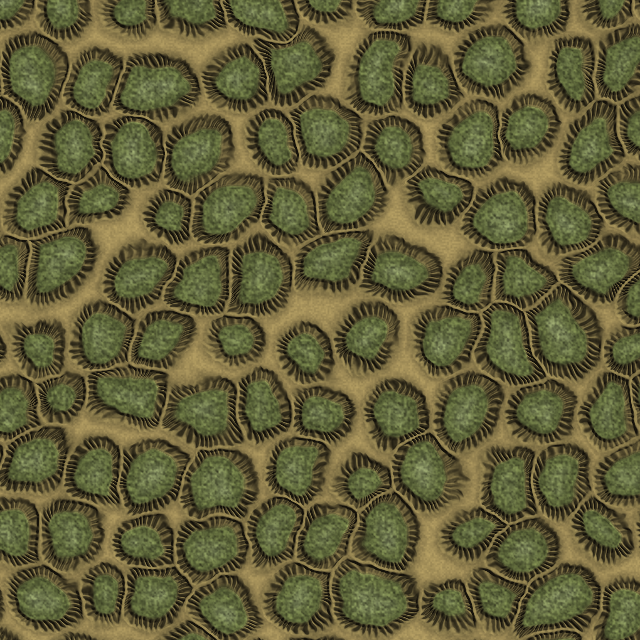
This texture is drawn by a WebGL 1 fragment shader. Its source:

```glsl
precision highp float;
// Mossy green pads scattered on tan ground, each ringed by a raised collar of radial ridges.
// Staggered jittered ellipses give a distance field; the collar and ridges form a
// height map that is embossed by a light from the lower left.
uniform vec2 u_resolution;

const float CELLS = 9.6;            // pads across the canvas
const float JITTER = 0.46;          // scatter of pad centres
const float COLLAR = 0.20;          // width of the ridged collar
const float GAP = 0.13;             // half distance kept between pads
const float RIDGE_DENSITY = 11.5;   // ridges per unit of rim length
const float RIDGE_HEIGHT = 0.42;
const float MOSS_HEIGHT = 0.30;
const float EMBOSS = 0.062;
const float STEP = 0.014;           // sampling distance for slopes
const vec2 TO_LIGHT = vec2(-0.75, -0.66);
const vec3 SAND = vec3(0.66, 0.58, 0.36);
const vec3 RIDGE = vec3(0.55, 0.49, 0.30);
const vec3 MOSS = vec3(0.37, 0.41, 0.23);
const vec3 MOSS_PALE = vec3(0.49, 0.53, 0.36);
const vec3 SHADOW = vec3(0.06, 0.05, 0.03);

float hash(vec2 p) {
  return fract(sin(dot(p, vec2(127.1, 311.7))) * 43758.5453);
}

float noise(vec2 p) {
  vec2 i = floor(p), f = fract(p);
  f = f * f * (3.0 - 2.0 * f);
  return mix(mix(hash(i), hash(i + vec2(1, 0)), f.x),
             mix(hash(i + vec2(0, 1)), hash(i + vec2(1, 1)), f.x), f.y);
}

// Approximate signed distance to an ellipse
float ellipse(vec2 p, vec2 r) {
  float k = length(p / r);
  return k * (k - 1.0) / (length(p / (r * r)) + 0.0001);
}

// Returns height, distance from the pad's rim, groove depth
vec3 relief(vec2 q) {
  vec2 w = q + 0.20 * (vec2(noise(q * 2.1), noise(q * 2.1 + 17.0)) - 0.5)
             + 0.05 * (vec2(noise(q * 7.0), noise(q * 7.0 + 31.0)) - 0.5);
  float nearest = 9.0, second = 9.0, phase = 0.0;
  for (int j = -1; j <= 1; j++) {
    float row = floor(w.y) + float(j);
    float shift = 0.5 * mod(row, 2.0);
    for (int i = -1; i <= 1; i++) {
      vec2 id = vec2(floor(w.x - shift) + float(i), row);
      vec2 jitter = JITTER * (vec2(hash(id), hash(id + 41.3)) - 0.5);
      vec2 p = w - id - vec2(shift + 0.5, 0.5) - jitter;
      float turn = 6.2832 * hash(id + 7.7);
      float c = cos(turn), s = sin(turn);
      p = vec2(c * p.x + s * p.y, c * p.y - s * p.x);
      float size = mix(0.20, 0.36, sqrt(hash(id + 3.1)));
      vec2 r = size * vec2(mix(1.05, 1.65, hash(id + 9.4)), 1.0);
      float d = ellipse(p, r);
      if (d < nearest) {
        second = nearest;
        nearest = d;
        float count = floor(RIDGE_DENSITY * 3.1416 * (r.x + r.y + 0.16));
        phase = count * atan(p.y / (r.y + 0.08), p.x / (r.x + 0.08));
      } else {
        second = min(second, d);
      }
    }
  }
  float border = second - nearest;
  float d = max(nearest, GAP - 0.5 * border);

  // Collar with wavy radial ridges, scalloped on its outer edge
  float ridge = 0.5 + 0.5 * sin(phase + 5.0 * noise(q * 5.0));
  float outer = d + 0.025 * ridge + 0.05 * (noise(q * 8.0) - 0.5);
  float collar = smoothstep(-0.03, 0.05, d)
               * (1.0 - smoothstep(COLLAR - 0.07, COLLAR + 0.03, outer))
               * smoothstep(0.0, 0.09, border);
  float strength = 0.55 + 0.7 * noise(q * 3.0 + 5.0);
  float groove = collar * (1.0 - ridge) * strength;

  // Rough moss inside, faint ripples on the sand
  float moss = 1.0 - smoothstep(-0.05, 0.03, d);
  float h = 0.85 * collar - RIDGE_HEIGHT * groove
          + MOSS_HEIGHT * moss * (0.6 * noise(q * 17.0) + 0.4 * noise(q * 31.0))
          + 0.05 * (1.0 - moss) * noise(q * 12.0);
  return vec3(h, d, groove);
}

void main() {
  vec2 uv = gl_FragCoord.xy / min(u_resolution.x, u_resolution.y);
  vec2 q = uv * CELLS + 20.0;
  vec3 here = relief(q);
  vec2 slope = vec2(relief(q + vec2(STEP, 0.0)).x,
                    relief(q + vec2(0.0, STEP)).x) - here.x;
  float lit = -dot(slope / STEP, TO_LIGHT);
  float d = here.y;

  // Materials from the pad's middle outwards
  float pale = smoothstep(0.05, 0.30, -d) * (0.3 + 0.7 * noise(q * 9.0));
  vec3 moss = mix(MOSS, MOSS_PALE, pale) * (0.75 + 0.5 * noise(q * 24.0));
  vec3 color = mix(moss, RIDGE, smoothstep(-0.03, 0.04, d));
  color = mix(color, SAND, smoothstep(COLLAR - 0.05, COLLAR + 0.08, d));

  // Grooves, dark inner rim and soft contact shade
  float rim = 1.0 - smoothstep(0.0, 0.06, abs(d - 0.005));
  color *= 1.0 - 0.62 * smoothstep(0.2, 0.95, here.z);
  color *= 1.0 - 0.40 * rim * noise(q * 6.0 + 11.0);
  color *= 1.0 - 0.16 * (1.0 - smoothstep(COLLAR, COLLAR + 0.16, d)) * step(0.0, d);

  // Emboss, then fine grain
  float light = EMBOSS * lit;
  color = mix(color, SHADOW, clamp(-light, 0.0, 0.95));
  color *= 1.0 + 0.38 * clamp(light, 0.0, 0.8);
  color *= 0.92 + 0.16 * noise(uv * 380.0);
  gl_FragColor = vec4(color, 1.0);
}
```
